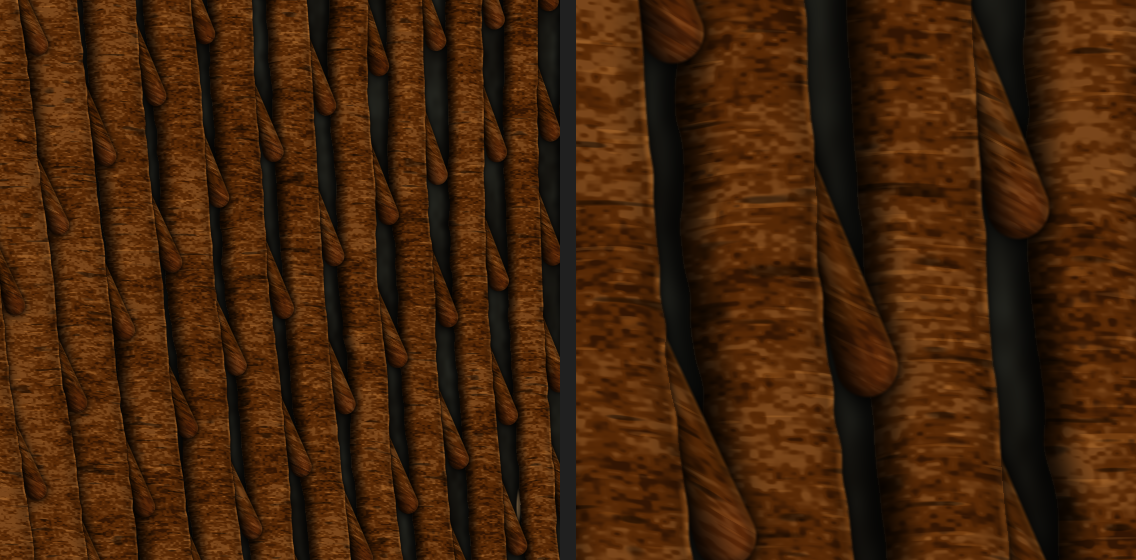
Left, the full canvas; right, a detail of the centre.
Reproduce this pattern procedurally as a three.js fragment shader.

```glsl
// Leaning rows of brown bark trunks with stubby side shoots over dark gaps.
varying vec2 vUv;

const float SOFT = 0.0013;

float hash(vec2 p) {
  vec3 q = fract(vec3(p.xyx) * 0.1031);
  q += dot(q, q.yzx + 33.33);
  return fract((q.x + q.y) * q.z);
}

float noise(vec2 p) {
  vec2 c = floor(p), f = fract(p);
  f = f * f * (3.0 - 2.0 * f);
  return mix(mix(hash(c), hash(c + vec2(1, 0)), f.x),
             mix(hash(c + vec2(0, 1)), hash(c + vec2(1, 1)), f.x), f.y);
}

// Right-hand outline of a trunk; y runs downwards
float trunkEdge(float i, float y) {
  float bend = 0.0068 * i * y * (1.0 - y);
  float wobble = 0.008 * (noise(vec2(i * 7.3 + 20.0, y * 6.0 + 9.0)) - 0.5)
               + 0.003 * (noise(vec2(i * 3.1 + 40.0, y * 55.0)) - 0.5);
  return mix(0.034 + 0.1033 * i, 0.154 + 0.0941 * i, y) - bend + wobble;
}

// Cross-grained bark: short streaks, fine pits, broad blotches and scratches
vec3 bark(vec2 q, float paleness) {
  q.y += 0.006 * noise(q * vec2(25.0, 12.0));
  float streak = noise(q * vec2(48.0, 210.0));
  float pits = noise(q * vec2(210.0, 390.0));
  float blotch = noise(q * vec2(14.0, 22.0));
  float tone = 0.34 * streak + 0.40 * pits + 0.26 * blotch + paleness;
  vec3 col = mix(vec3(0.19, 0.08, 0.01), vec3(0.33, 0.153, 0.02), smoothstep(0.2, 0.47, tone));
  col = mix(col, vec3(0.46, 0.265, 0.10), smoothstep(0.47, 0.74, tone));
  float scratch = smoothstep(0.78, 0.95, noise(q * vec2(38.0, 290.0) + 70.0));
  float crack = smoothstep(0.8, 0.95, noise(q * vec2(30.0, 170.0) + 150.0));
  return (col + scratch * vec3(0.11, 0.08, 0.04)) * (1.0 - 0.45 * crack);
}

// Shoot leaving the trunk edge downwards and swelling towards its round tip
vec3 paintShoot(vec3 col, vec2 p, float i) {
  float k = i - 1.0;
  float firstTip = 0.293 - 0.1107 * k + 0.00703 * k * (k - 1.0);
  float period = 0.3255 - 0.0111 * i;
  float n = ceil((p.y - firstTip - 0.03) / period);
  float vary = hash(vec2(i + 11.0, n + 31.0)) - 0.5;
  float tip = firstTip + n * period + 0.016 * vary;

  vec2 a = vec2(trunkEdge(i, tip - 0.13) - 0.010, tip - 0.14 - 0.012 * vary);
  vec2 b = vec2(trunkEdge(i, tip - 0.02) + 0.021 + 0.006 * vary, tip - 0.019);
  vec2 axis = b - a, r = p - a;
  float h = clamp(dot(r, axis) / dot(axis, axis), 0.0, 1.0);
  float radius = mix(0.008, 0.0185, h);
  float d = length(r - axis * h) - radius;
  if (d > 0.03) return col;

  // Cast shadow, then the rounded body lit from the right
  col *= 1.0 - 0.6 * exp(-max(d, 0.0) / 0.006);
  float side = (r.x * axis.y - r.y * axis.x) / (length(axis) * radius);
  float light = mix(0.28, 1.0, smoothstep(-1.0, 0.4, side));
  light *= mix(0.65, 1.0, smoothstep(0.0, 0.008, -d));
  vec3 body = bark(vec2(side * radius, p.y - 0.5 * r.x) + i * 3.7 + 9.0, 0.0);
  body = mix(body, vec3(0.37, 0.14, 0.04), 0.35 * smoothstep(0.7, 1.0, h));
  body = body * light + vec3(0.09, 0.06, 0.02) * smoothstep(0.6, 0.9, side) * smoothstep(0.005, 0.0, -d);
  return mix(col, body, smoothstep(SOFT, -SOFT, d));
}

vec3 paintTrunk(vec3 col, vec2 p, float i) {
  float right = trunkEdge(i, p.y);
  float width = 0.053 + 0.064 * exp(-0.22 * i);
  float left = right - width + 0.004 * (noise(vec2(i + 60.0, p.y * 30.0)) - 0.5);

  // Shade beside the trunk, each kind only on its own side
  if (p.x < left) col *= mix(0.3, 1.0, smoothstep(0.0, 0.017, left - p.x));
  if (p.x > right) col *= 1.0 - 0.6 * exp((right - p.x) / 0.003);
  float d = max(left - p.x, p.x - right);
  if (d > SOFT) return col;

  float u = (p.x - left) / width;
  float light = mix(0.2, 1.04, smoothstep(-0.03, 0.38, u)) * mix(1.0, 0.8, smoothstep(0.75, 1.0, u));
  float paleness = 0.05 * smoothstep(0.3, 0.08, p.x) + 0.06 * (noise(p * 5.0 + 4.0) - 0.5);
  vec2 q = vec2(p.x - right, p.y + 0.012 * u * (1.0 - u)) + i * 3.7 + 5.0;
  vec3 body = bark(q, paleness) * light;
  float rim = smoothstep(0.005, 0.001, right - p.x) * noise(vec2(i * 5.0 + 30.0, p.y * 70.0));
  body += rim * vec3(0.19, 0.13, 0.06);
  return mix(col, body, smoothstep(SOFT, -SOFT, d));
}

void main() {
  vec2 p = vec2(vUv.x, 1.0 - vUv.y);

  // Murky distance with one pale glint
  float haze = noise(p * vec2(26.0, 11.0)) * 0.7 + noise(p * vec2(90.0, 60.0)) * 0.3;
  vec3 col = mix(vec3(0.055, 0.045, 0.03), vec3(0.15, 0.155, 0.13), haze);
  float glint = smoothstep(1.0, 0.4, length((p - vec2(0.926, 0.905)) / vec2(0.005, 0.036)));
  col = mix(col, vec3(0.95, 0.75, 0.5), glint);

  // Right to left, so that each shoot lies over its neighbour
  for (int j = 0; j < 13; j++) {
    float i = 11.0 - float(j);
    col = paintShoot(col, p, i);
    col = paintTrunk(col, p, i);
  }
  gl_FragColor = vec4(col, 1.0);
}
```
